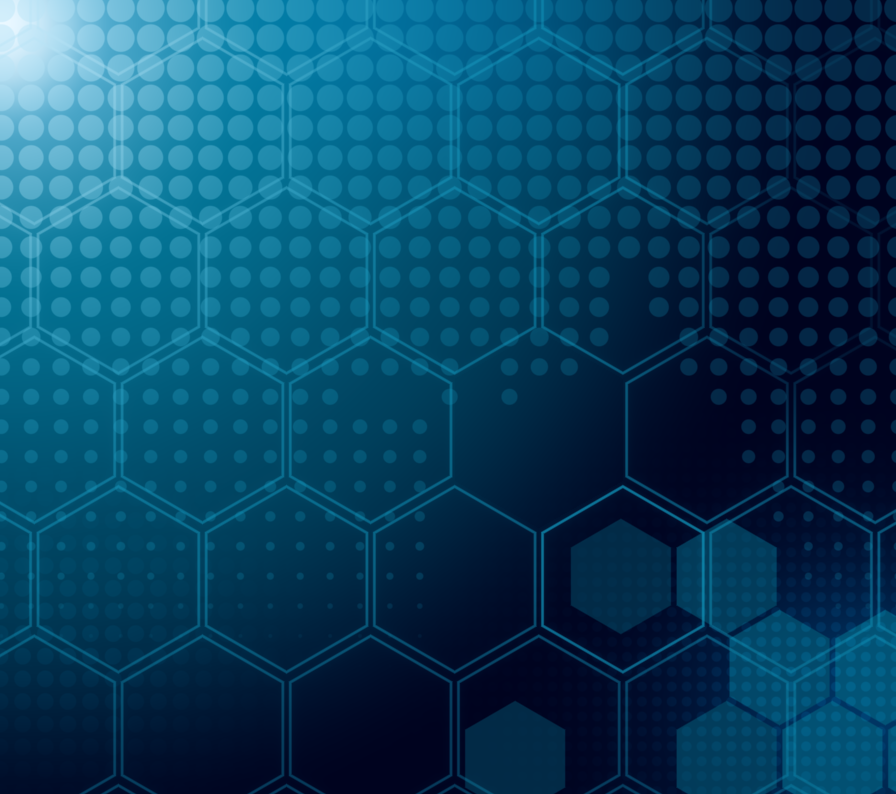
Give the GLSL for this background, as a Shadertoy shader.

```glsl
// Hash without sine, 0 to 1
float hash(vec2 cell) {
    vec3 q = fract(cell.xyx * 0.1031);
    q += dot(q, q.yzx + 33.33);
    return fract((q.x + q.y) * q.z);
}

float fill(float dist, float px) {
    return 1.0 - smoothstep(-px, px, dist);
}

float glow(vec2 p, vec2 centre, vec2 size) {
    vec2 q = (p - centre) / size;
    return exp(-dot(q, q));
}

// Pointy-top hexagon
float hexDistance(vec2 p, float halfWidth) {
    p = abs(p);
    return max(p.x, 0.5 * p.x + 0.866 * p.y) - halfWidth;
}

// Centre of the nearest cell in a staggered lattice
vec2 hexCentre(vec2 p, vec2 origin, vec2 spacing) {
    vec2 period = spacing * vec2(1.0, 2.0);
    vec2 a = origin + period * round((p - origin) / period);
    vec2 shifted = origin + 0.5 * period;
    vec2 b = shifted + period * round((p - shifted) / period);
    return length(p - a) < length(p - b) ? a : b;
}

vec2 gridCentre(vec2 p, vec2 offset, float spacing) {
    return offset + spacing * round((p - offset) / spacing);
}

float dotGrid(vec2 p, float spacing, float radius, float px) {
    return fill(length(p - gridCentre(p, vec2(0.0), spacing)) - radius, px);
}

// Radial fall from a white corner to navy
vec3 backdrop(vec2 p, float d) {
    const vec3 navy = vec3(0.0, 0.01, 0.12);
    const vec3 deep = vec3(0.0, 0.23, 0.34);
    const vec3 teal = vec3(0.01, 0.46, 0.59);
    const vec3 sky = vec3(0.45, 0.75, 0.88);
    const vec3 white = vec3(0.92, 0.97, 1.0);
    vec3 color = mix(deep, navy, smoothstep(0.68, 1.06, d));
    color = mix(teal, color, smoothstep(0.25, 0.8, d));
    color = mix(sky, color, smoothstep(0.0, 0.36, d));
    color = mix(white, color, smoothstep(0.0, 0.15, d));
    color += vec3(0.0, 0.08, 0.14) * glow(p, vec2(0.57, 0.0), vec2(0.3, 0.2));
    return color + vec3(0.0, 0.2, 0.27) * glow(p, vec2(1.1, 0.89), vec2(0.22, 0.18));
}

// Halftone dots shrink downwards and leave a diagonal gap
float halftone(vec2 p, float px) {
    const float spacing = 0.03765;
    const vec2 offset = vec2(0.0016, 0.0103);
    vec2 c = gridCentre(p, offset, spacing);
    float radius = 0.0176 * (1.0 - pow(clamp(c.y / 0.882, 0.0, 1.0), 1.5));
    float leftEdge = mix(0.776, 0.541, clamp((c.y - 0.441) / 0.103, 0.0, 1.0));
    float rightEdge = 0.794 + 0.55 * (c.y - 0.331);
    bool inGap = c.y > 0.33 && c.x > leftEdge && c.x < rightEdge;
    bool ragged = c.y > 0.45 && c.y < 0.51 && c.x > 0.4 && c.x < 0.63;
    bool dropped = ragged && hash(round((c - offset) / spacing)) < 0.4;
    float shown = inGap || dropped ? 0.0 : 1.0;
    float fade = 1.0 - smoothstep(0.7, 0.86, c.y);
    return fill(length(p - c) - radius, px) * shown * fade;
}

// Thin outlines, faint at the upper right, with one cell left open
float outlines(vec2 p, float px) {
    vec2 c = hexCentre(p, vec2(0.255, 0.165), vec2(0.2118, 0.1882));
    float edge = abs(hexDistance(p - c, 0.1012));
    float shown = step(0.05, length(c - vec2(0.679, 0.541)));
    float faint = smoothstep(0.74, 1.05, p.x) * (1.0 - smoothstep(0.4, 0.68, p.y));
    float bright = 0.4 * glow(c, vec2(0.785, 0.729), vec2(0.06));
    float low = 0.3 * smoothstep(0.7, 0.95, p.y);
    float line = fill(edge - 0.0017, px) + 0.12 * exp(-edge / 0.005);
    return line * shown * (1.0 - 0.8 * faint + bright - low);
}

// Solid hexagons in the lower right; x is coverage, y is brightness
vec2 solidHexagons(vec2 p, float px) {
    const vec2 origin = vec2(0.782, 0.726);
    const vec2 spacing = vec2(0.1332, 0.1147);
    vec2 c = hexCentre(p, origin, spacing);
    float row = round((c.y - origin.y) / spacing.y);
    bool top = row == 0.0 && c.x > 0.75 && c.x < 0.95;
    bool middle = row == 1.0 && c.x > 0.95;
    bool bottom = row == 2.0 && (abs(c.x - 0.649) < 0.03 || c.x > 0.88);
    float shown = top || middle || bottom ? 1.0 : 0.0;
    return vec2(shown * fill(hexDistance(p - c, 0.063), px), smoothstep(0.75, 1.1, c.x));
}

void mainImage(out vec4 fragColor, in vec2 fragCoord) {
    // Canvas heights, measured down from the top left
    float px = 1.0 / iResolution.y;
    vec2 p = vec2(fragCoord.x, iResolution.y - fragCoord.y) * px;
    float d = length(p - vec2(0.0, 0.03));
    float light = 1.0 - smoothstep(0.0, 0.85, d);
    vec3 ink = mix(vec3(0.06, 0.58, 0.73), vec3(0.74, 0.9, 0.97), light * light);
    vec3 color = backdrop(p, d);

    // Solid shapes
    vec2 solid = solidHexagons(p, px);
    vec3 solidColor = mix(vec3(0.01, 0.19, 0.3), vec3(0.01, 0.35, 0.48), solid.y);
    color = mix(color, solidColor, 0.85 * solid.x);

    // Fine dot textures near the lower corners
    float fine = dotGrid(p, 0.0188, 0.0062, px) * glow(p, vec2(1.02, 0.85), vec2(0.24, 0.17));
    float coarse = dotGrid(p, 0.0285, 0.0105, px) * glow(p, vec2(0.08, 0.8), vec2(0.18, 0.13));
    color += vec3(0.0, 0.06, 0.08) * fine + vec3(0.0, 0.035, 0.045) * coarse;

    // Halftone and outlines
    color = mix(color, ink, halftone(p, px) * mix(0.25, 0.52, light));
    color = mix(color, ink, clamp(outlines(p, px) * 0.48, 0.0, 1.0));
    fragColor = vec4(color, 1.0);
}
```
